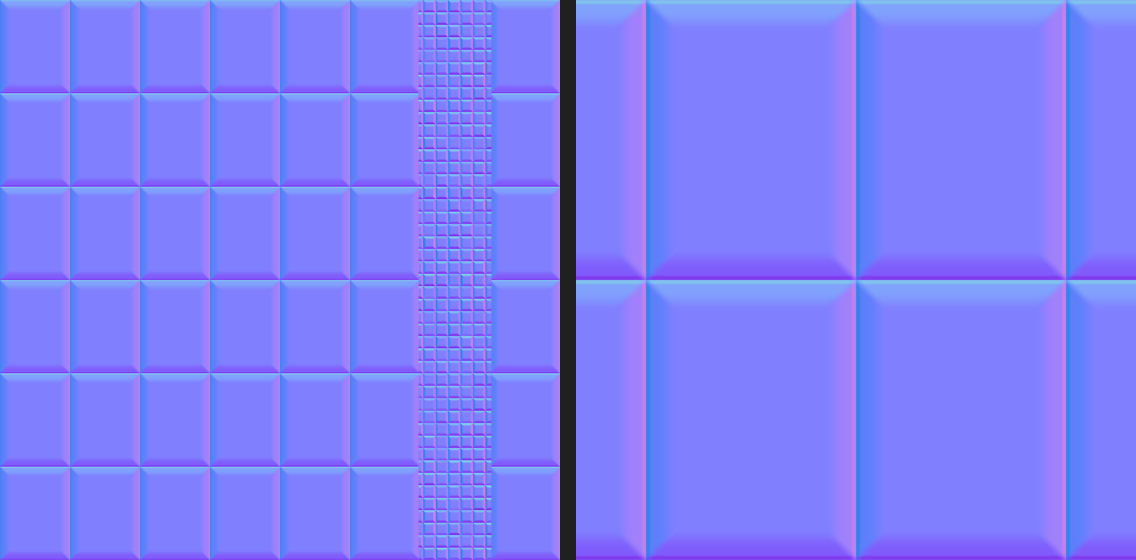
Left, the full canvas; right, a detail of the centre.
Reproduce this texture map procedurally as a Shadertoy shader.

```glsl
// Normal map of bevelled wall tiles with a vertical strip of uneven small mosaic.

const vec2  TILE_COUNT   = vec2(8.0, 6.0);
const float MOSAIC_COUNT = 45.0;
const vec2  STRIP_X      = vec2(0.7474, 0.8776);  // left and right edge of the strip

// Profiles: x = full slope up to here, y = flat from here on
const vec2  TILE_BEVEL   = vec2(0.006, 0.019);
const vec2  TILE_GROOVE  = vec2(0.0012, 0.0034);
const float TILE_SLOPE   = 0.28;
const float GROOVE_SLOPE = 0.36;
const float TILE_MITRE   = 0.004;

const vec2  CHIP_BEVEL   = vec2(0.0012, 0.0058);
const vec2  CHIP_SLOPE   = vec2(0.12, 0.95);      // weakest and strongest chip edge
const float CHIP_MITRE   = 0.0015;

float hash(vec2 p) {
    vec3 q = fract(vec3(p.xyx) * 0.1031);
    q += dot(q, q.yzx + 33.33);
    return fract((q.x + q.y) * q.z);
}

// 1 at the rim, fading to 0 inside
vec2 rim(vec2 edgeDist, vec2 range) {
    return 1.0 - smoothstep(range.x, range.y, edgeDist);
}

// Share of the x and y slopes on each side of the corner diagonal
vec2 mitre(vec2 edgeDist, float softness) {
    float w = smoothstep(-softness, softness, edgeDist.y - edgeDist.x);
    return vec2(w, 1.0 - w);
}

// Outward direction, smoothed where neighbouring cells meet
vec2 outward(vec2 local, vec2 edgeDist, float pixel) {
    return sign(local) * smoothstep(-0.5 * pixel, pixel, edgeDist);
}

vec2 tileSlope(vec2 uv, float pixel) {
    vec2 local = (fract(uv * TILE_COUNT) - 0.5) / TILE_COUNT;
    vec2 edgeDist = 0.5 / TILE_COUNT - abs(local);
    vec2 slope = TILE_SLOPE * rim(edgeDist, TILE_BEVEL)
               + GROOVE_SLOPE * rim(edgeDist, TILE_GROOVE);
    return outward(local, edgeDist, pixel) * slope * mitre(edgeDist, TILE_MITRE);
}

vec2 mosaicSlope(vec2 uv, float pixel) {
    vec2 grid = uv * MOSAIC_COUNT;
    vec2 chip = floor(grid);
    vec2 local = (fract(grid) - 0.5) / MOSAIC_COUNT;
    vec2 edgeDist = 0.5 / MOSAIC_COUNT - abs(local);

    // Each chip has its own height and each of its sides its own steepness
    vec2 side = step(0.0, local);
    float height = hash(chip + 7.0);
    vec2 steepness = vec2(hash(chip + vec2(61.0 + 50.0 * side.x, 13.0)),
                          hash(chip + vec2(17.0, 83.0 + 50.0 * side.y)));
    vec2 strength = mix(CHIP_SLOPE.xx, CHIP_SLOPE.yy, 0.5 * (height + steepness));

    return outward(local, edgeDist, pixel) * strength
         * rim(edgeDist, CHIP_BEVEL) * mitre(edgeDist, CHIP_MITRE);
}

void mainImage(out vec4 fragColor, in vec2 fragCoord) {
    vec2 uv = fragCoord / iResolution.xy;
    float pixel = 1.0 / iResolution.y;

    // Lay the mosaic strip over the tiles
    float inStrip = smoothstep(-0.5 * pixel, 0.5 * pixel,
                               min(uv.x - STRIP_X.x, STRIP_X.y - uv.x));
    vec2 slope = mix(tileSlope(uv, pixel), mosaicSlope(uv, pixel), inStrip);

    // Encode the surface normal as colour
    vec3 normal = normalize(vec3(slope, 1.0));
    fragColor = vec4(0.5 + 0.5 * normal, 1.0);
}
```
